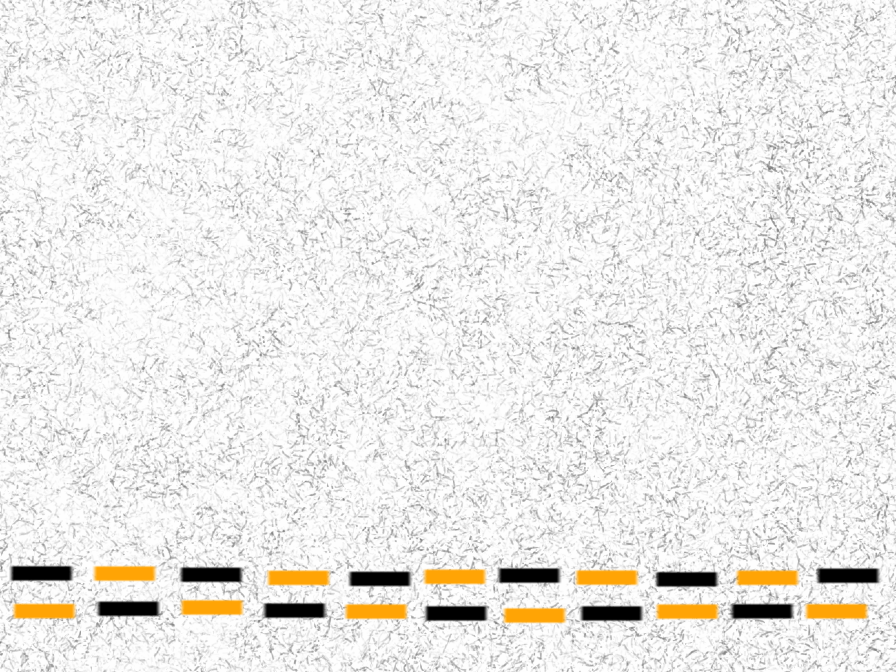
A Shadertoy shader for this background:

```glsl
vec3 hash3(vec3 p) {
    p = fract(p * vec3(0.1031, 0.1030, 0.0973));
    p += dot(p, p.yxz + 33.33);
    return fract((p.xxy + p.yxx) * p.zyx);
}

float valueNoise(vec2 p, float seed) {
    vec2 cell = floor(p), f = fract(p);
    f = f * f * (3.0 - 2.0 * f);
    float a = hash3(vec3(cell, seed)).x;
    float b = hash3(vec3(cell + vec2(1, 0), seed)).x;
    float c = hash3(vec3(cell + vec2(0, 1), seed)).x;
    float d = hash3(vec3(cell + vec2(1, 1), seed)).x;
    return mix(mix(a, b, f.x), mix(c, d, f.x), f.y);
}

float glow(vec2 p, vec2 center, float radius) {
    vec2 d = (p - center) / radius;
    return exp(-dot(d, d));
}

// One layer of short, slightly bent strokes, one per grid cell
float strokeLayer(vec2 p, float seed) {
    vec2 grid = p / 9.0 + seed * vec2(0.37, 0.61);
    vec2 home = floor(grid);
    float ink = 0.0;
    for (int y = -1; y <= 1; y++)
    for (int x = -1; x <= 1; x++) {
        vec2 cell = home + vec2(x, y);
        vec3 place = hash3(vec3(cell, seed * 7.0 + 3.0));
        vec3 look = hash3(vec3(cell, seed * 11.0 + 90.0));
        float angle = place.z * 3.14159;
        vec2 along = vec2(cos(angle), sin(angle));
        vec2 q = (grid - cell - place.xy) * 9.0;
        q = vec2(dot(q, along), dot(q, vec2(-along.y, along.x)));
        q.y += (look.z - 0.5) * 0.08 * q.x * q.x;
        q.x = max(abs(q.x) - mix(0.5, 7.0, look.x), 0.0);
        float darkness = 0.06 + 0.48 * look.y * look.y;
        ink += darkness * (1.0 - smoothstep(0.0, 1.45, length(q)));
    }
    return ink;
}

// Fine broken scratches in loose patches
float scratches(vec2 p) {
    float ink = 0.0;
    for (int i = 0; i < 6; i++) {
        float layer = float(i);
        float grain = valueNoise(p / 1.9 + layer * 17.0, layer + 40.0);
        ink += strokeLayer(p, layer) * smoothstep(0.25, 0.85, grain);
    }
    float patches = 0.7 * valueNoise(p / 17.0, 61.0) + 0.3 * valueNoise(p / 40.0, 62.0);
    float density = 0.22 + 1.05 * patches + 0.1 * p.x / 768.0 - 0.12 * p.y / 576.0;
    // Denser and paler regions
    density += 0.3 * glow(p, vec2(700, 400), 85.0) + 0.3 * glow(p, vec2(505, 185), 50.0);
    density += 0.2 * glow(p, vec2(5, 340), 55.0) + 0.15 * glow(p, vec2(740, 240), 80.0);
    density -= 0.28 * glow(p, vec2(140, 345), 85.0) + 0.15 * glow(p, vec2(400, 465), 100.0);
    density -= 0.15 * glow(p, vec2(80, 125), 60.0);
    ink *= max(density, 0.1);
    return 0.6 * (1.0 - exp(-ink / 0.6));
}

float dashMask(vec2 p, vec2 center) {
    vec2 d = abs(p - center);
    return (1.0 - smoothstep(23.0, 28.5, d.x)) * (1.0 - smoothstep(4.8, 7.4, d.y));
}

void mainImage(out vec4 fragColor, in vec2 fragCoord) {
    // The canvas spans 768 by 576 units
    vec2 p = fragCoord / iResolution.xy * vec2(768, 576);
    vec3 color = vec3(0.995 - scratches(p));

    // Two uneven rows of dashes in alternating colours
    vec3 black = vec3(0.0), orange = vec3(1.0, 0.645, 0.02);
    for (int i = 0; i < 11; i++) {
        float n = float(i);
        float bump = exp(-pow(abs(n - 3.6) / 2.0, 2.0));
        vec2 upper = vec2(35.0 + 69.2 * n + 14.5 * bump,
                          81.0 + 4.5 * exp(-0.7 * n) - 1.6 * cos(1.45 * (n - 3.7)));
        float rise = exp(-pow(abs(n - 1.7), 2.0));
        float dip = exp(-pow(abs(n - 6.0) / 1.2, 2.0));
        vec2 lower = vec2(38.0 + 67.9 * n + 13.5 * sin(0.314159 * n),
                          52.0 + 3.6 * (rise - dip));
        bool even = i % 2 == 0;
        color = mix(color, even ? black : orange, dashMask(p, upper));
        color = mix(color, even ? orange : black, dashMask(p, lower));
    }
    fragColor = vec4(color, 1.0);
}
```
